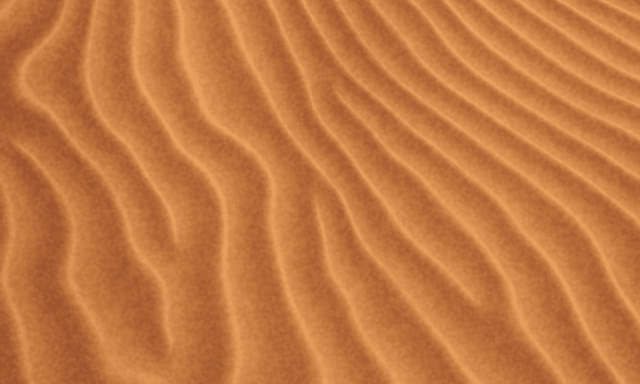
This texture is drawn by a Shadertoy shader. Its source:

```glsl
// Wind-blown orange sand: curving, forking ripples with soft lit crests and fine grain.

const vec3 SHADE_COLOR = vec3(0.630, 0.335, 0.182);
const vec3 SAND_COLOR  = vec3(0.757, 0.458, 0.242);
const vec3 LIT_COLOR   = vec3(0.910, 0.625, 0.367);

const float FAN_WIDTH     = 1.7;    // distance over which the ripples fan out
const float FAN_FALLOFF   = 1.9;    // how fast the flat sweep turns steep downward
const float RIPPLE_RATE   = 5.5;    // ripples per canvas height, measured sideways
const float BEND          = 0.8;    // extra sweep at mid height, in ripples
const float MEANDER       = 0.75;   // sideways wandering, in ripples
const int   FORK_COUNT    = 6;      // places where ripples split or end
const float CREST_WIDTH   = 0.058;  // bright line, in ripples
const float CREST_GAIN    = 0.25;
const float TROUGH_TONE   = 0.23;
const float SLOPE_GAIN    = 0.50;
const float GRAIN_SCALE   = 130.0;
const float GRAIN_GAIN    = 0.31;
const mat2  GRAIN_TURN    = mat2(0.8, 0.6, -0.6, 0.8);
const float TAU           = 6.2831853;

float hash(vec2 p) {
    vec3 q = fract(p.xyx * vec3(0.1031, 0.1030, 0.0973));
    q += dot(q, q.yzx + 33.33);
    return fract((q.x + q.y) * q.z);
}

float noise(vec2 p) {
    vec2 cell = floor(p);
    vec2 f = fract(p);
    f = f * f * (3.0 - 2.0 * f);
    return mix(mix(hash(cell), hash(cell + vec2(1, 0)), f.x),
               mix(hash(cell + vec2(0, 1)), hash(cell + vec2(1, 1)), f.x), f.y);
}

// Ripple count across the sand: steep at lower left, sweeping flat at upper right.
float ripplePhase(vec2 p) {
    float depth = 1.0 - p.y;
    float fan = smoothstep(0.0, FAN_WIDTH, p.x);
    float sweep = (1.0 - exp(-FAN_FALLOFF * depth)) / (1.0 - exp(-FAN_FALLOFF));
    float phase = RIPPLE_RATE * p.x - depth * (1.2 * depth - 0.4);
    phase += fan * (6.8 - 7.8 * sweep);
    phase += BEND * (depth - smoothstep(0.1, 0.55, depth));
    float wander = noise(p * 3.1 + 4.7) - 0.5 + 0.3 * (noise(p * 7.3 + 19.0) - 0.5);
    return phase + MEANDER * mix(1.5, 0.8, fan) * wander;
}

// Each fork is a phase vortex; x is the added phase, y fades relief at its core.
vec2 forks(vec2 p) {
    vec2 result = vec2(0.0, 1.0);
    for (int i = 0; i < FORK_COUNT; i++) {
        vec2 center = fract(0.5 + float(i) * vec2(0.7549, 0.5698));
        vec2 d = p - center * vec2(1.66, 1.0);
        float turn = i % 2 == 0 ? 1.0 : -1.0;
        result.x += turn * atan(d.y, d.x) / TAU;
        result.y *= smoothstep(-0.015, 0.06, length(d));
    }
    return result;
}

// Brightness over one ripple: sharp crest, long lit slope, dark trough.
float rippleTone(float phase, float relief, float crestStrength) {
    float s = fract(phase);
    float crestDist = min(s, 1.0 - s);
    float litSlope = 1.0 - smoothstep(0.02, 0.68, s);
    float rise = smoothstep(0.74, 1.0, s);
    float crest = exp(-pow(crestDist / CREST_WIDTH, 2.0));
    float slope = mix(0.38, max(litSlope, rise), relief);
    return TROUGH_TONE + SLOPE_GAIN * slope + CREST_GAIN * crest * crestStrength * relief;
}

void mainImage(out vec4 fragColor, in vec2 fragCoord) {
    vec2 p = fragCoord / iResolution.y;

    // Ripples
    vec2 fork = forks(p);
    float phase = ripplePhase(p) + fork.x;
    float crestStrength = mix(0.45, 1.2, noise(p * 4.0 + 31.0));
    float tone = rippleTone(phase, fork.y, crestStrength);

    // Broad light: dimmer toward the left edge, uneven elsewhere
    tone += 0.13 * smoothstep(0.0, 0.7, p.x) - 0.10;
    tone += 0.20 * (noise(p * 2.3 + 8.0) - 0.5);

    // Grain, stronger in the shade
    vec2 g = GRAIN_TURN * p * GRAIN_SCALE;
    float grain = 0.7 * noise(g) + 0.3 * noise(g * 0.47 + 53.0) - 0.5;
    tone += grain * GRAIN_GAIN * mix(1.2, 0.65, clamp(tone, 0.0, 1.0));

    // Colour ramp
    tone = clamp(tone, 0.0, 1.0);
    vec3 color = tone < 0.45 ? mix(SHADE_COLOR, SAND_COLOR, tone / 0.45)
                             : mix(SAND_COLOR, LIT_COLOR, (tone - 0.45) / 0.55);
    fragColor = vec4(color, 1.0);
}
```
